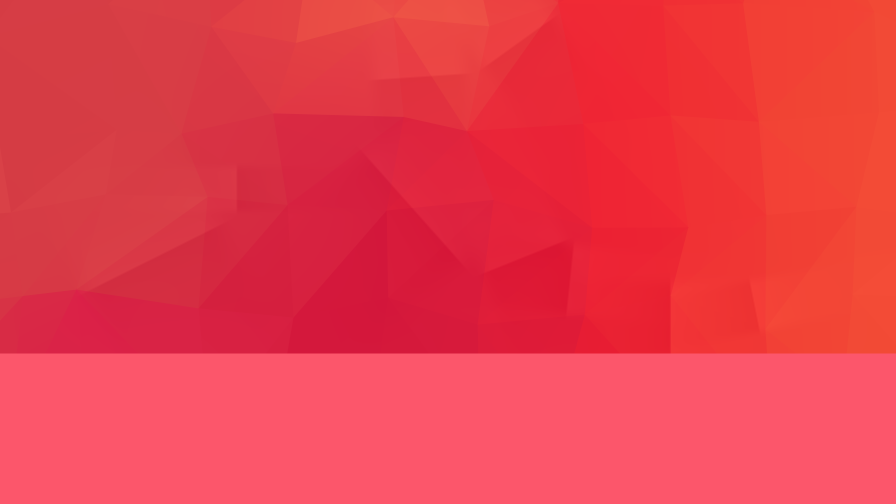
Give the GLSL for this background, as a WebGL 2 fragment shader.

```glsl
#version 300 es
precision highp float;
// Low-poly backdrop in warm reds above a flat pink band.
// A jittered grid is split into triangles; each facet samples a smooth colour
// field of ramps and glows, and a few long ridges sharpen the main folds.

uniform vec2 u_resolution;
out vec4 outColor;

// Layout, in canvas heights
const float BAND_TOP = 0.2986;
const float CELL = 0.19;
const float JITTER = 0.48;
const float FLATNESS = 0.75;
const float TINT = 0.022;
const float RIDGE_GAIN = 0.024;
const float RIDGE_WIDTH = 0.09;

// Palette
const vec3 PINK = vec3(0.988, 0.337, 0.420);
const vec3 BRICK = vec3(0.84, 0.24, 0.27);
const vec3 CRIMSON = vec3(0.85, 0.14, 0.26);
const vec3 SCARLET = vec3(0.94, 0.135, 0.20);
const vec3 ORANGE = vec3(0.95, 0.29, 0.21);
const vec3 CORAL = vec3(0.93, 0.33, 0.27);
const vec3 DEEP = vec3(0.83, 0.09, 0.23);
const vec3 ROSE = vec3(0.86, 0.13, 0.28);

// Main folds, start.xy to end.zw; the left side is the lit one
const int RIDGE_COUNT = 9;
const vec4 RIDGES[RIDGE_COUNT] = vec4[](
    vec4(0.70, 0.72, 0.94, 0.45), vec4(0.94, 0.45, 1.14, 0.53),
    vec4(0.14, 0.405, 0.47, 0.57), vec4(0.47, 0.57, 0.47, 0.68),
    vec4(0.72, 0.84, 0.945, 0.855), vec4(0.945, 0.855, 1.115, 0.977),
    vec4(1.33, 0.46, 1.33, 0.27), vec4(1.485, 0.455, 1.51, 0.33),
    vec4(1.14, 0.53, 1.122, 0.36));

vec2 hash2(vec2 p) {
    vec3 q = fract(vec3(p.xyx) * vec3(0.1031, 0.1030, 0.0973));
    q += dot(q, q.yzx + 33.33);
    return fract((q.xx + q.yz) * q.zy);
}

float gradientNoise(vec2 p) {
    vec2 i = floor(p), f = fract(p);
    vec2 u = f * f * (3.0 - 2.0 * f), x = vec2(1, 0), y = vec2(0, 1);
    float a = dot(hash2(i) * 2.0 - 1.0, f);
    float b = dot(hash2(i + x) * 2.0 - 1.0, f - x);
    float c = dot(hash2(i + y) * 2.0 - 1.0, f - y);
    float d = dot(hash2(i + 1.0) * 2.0 - 1.0, f - 1.0);
    return mix(mix(a, b, u.x), mix(c, d, u.x), u.y);
}

float ramp(float a, float b, float x) { return clamp((x - a) / (b - a), 0.0, 1.0); }

float glow(vec2 p, vec2 center, vec2 size) {
    vec2 q = (p - center) / size;
    return exp(-dot(q, q));
}

// Smooth colour behind the facets
vec3 colorField(vec2 p) {
    vec3 c = mix(BRICK, CRIMSON, ramp(0.3, 0.7, p.x));
    c = mix(c, SCARLET, ramp(0.7, 1.2, p.x));
    c = mix(c, ORANGE, ramp(1.2, 1.7, p.x));
    c = mix(c, CORAL, glow(p, vec2(0.79, 0.98), vec2(0.30, 0.16)));
    c = mix(c, DEEP, glow(p, vec2(0.72, 0.33), vec2(0.40, 0.22)));
    return mix(c, ROSE, glow(p, vec2(0.20, 0.28), vec2(0.30, 0.13)));
}

vec2 vertex(vec2 id) { return (id + JITTER * (hash2(id + 57.0) - 0.5)) * CELL; }

// Signed distance to the left of the line a-b
float lineSide(vec2 p, vec2 a, vec2 b) {
    vec2 d = normalize(b - a);
    return dot(p - a, vec2(-d.y, d.x));
}

// Adds one counter-clockwise facet: rgb is weighted colour, a is coverage
void addFacet(inout vec4 sum, vec2 p, vec2 a, vec2 b, vec2 c, float px) {
    float inside = min(lineSide(p, a, b), min(lineSide(p, b, c), lineSide(p, c, a)));
    float cover = clamp(0.5 + inside / px, 0.0, 1.0);
    if (cover <= 0.0) return;
    vec2 center = (a + b + c) / 3.0;
    vec3 color = colorField(mix(p, center, FLATNESS));
    color += TINT * gradientNoise(center * 9.0) * vec3(0.6, 1.0, 0.5);
    sum += vec4(color, 1.0) * cover;
}

vec3 lowPoly(vec2 p, float px) {
    vec4 sum = vec4(0.0);
    vec2 home = floor(p / CELL);
    for (int k = 0; k < 9; k++) {
        vec2 id = home + vec2(k % 3, k / 3) - 1.0;
        vec2 a = vertex(id), b = vertex(id + vec2(1, 0));
        vec2 c = vertex(id + 1.0), d = vertex(id + vec2(0, 1));
        bool rising = hash2(id + 11.0).x > 0.5;
        addFacet(sum, p, a, b, rising ? c : d, px);
        addFacet(sum, p, rising ? a : b, c, d, px);
    }
    return sum.a > 0.0 ? sum.rgb / sum.a : colorField(p);
}

// Light on one side of each fold, shade on the other
float ridgeLight(vec2 p, float px) {
    float light = 0.0;
    for (int i = 0; i < RIDGE_COUNT; i++) {
        vec2 a = RIDGES[i].xy, b = RIDGES[i].zw;
        float along = dot(p - a, b - a) / dot(b - a, b - a);
        float side = lineSide(p, a, b);
        float fade = smoothstep(0.0, 0.2, along) * smoothstep(1.0, 0.8, along);
        light += clamp(side / px, -1.0, 1.0) * exp(-abs(side) / RIDGE_WIDTH) * fade;
    }
    return light;
}

void main() {
    float px = 1.0 / u_resolution.y;
    vec2 p = gl_FragCoord.xy * px;
    vec3 color = lowPoly(p, px) + RIDGE_GAIN * ridgeLight(p, px) * vec3(0.7, 1.0, 0.6);
    color = mix(PINK, color, clamp(0.5 + (p.y - BAND_TOP) / px, 0.0, 1.0));
    outColor = vec4(color, 1.0);
}
```
